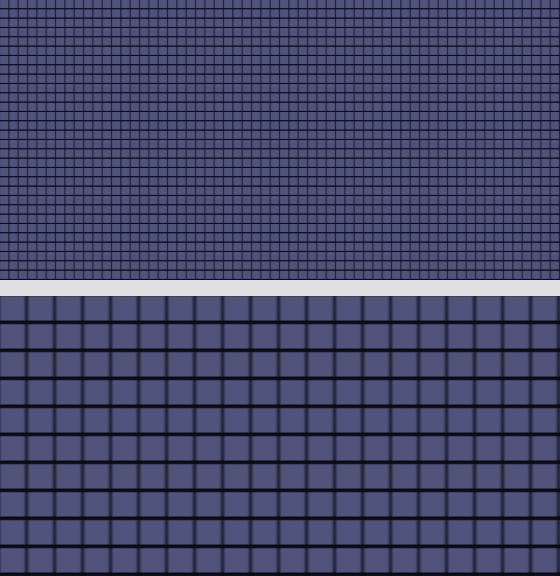
Top: the whole. Bottom: its middle third, enlarged.
This pattern is drawn by a WebGL 1 fragment shader. Its source:

```glsl
precision highp float;
// Slate-blue square tiles with black horizontal joints and softer vertical joints.
uniform vec2 u_resolution;

const vec2 TILES = vec2(60.0, 30.0);          // repeats across and down
const vec3 TILE_COLOR = vec3(0.312, 0.328, 0.490);
const vec3 JOINT_COLOR = vec3(0.040, 0.045, 0.065);

// Sizes in tile units: x is the vertical joint, y the horizontal one
const vec2 JOINT_CENTER = vec2(0.950, 0.060);
const vec2 JOINT_HALF_WIDTH = vec2(0.060, 0.065);
const vec2 JOINT_SOFTNESS = vec2(0.080, 0.040);
const vec2 JOINT_OPACITY = vec2(0.70, 1.00);

// Distance to the nearest joint on each axis, wrapping between tiles
vec2 jointDistance(vec2 tilePos) {
  return abs(fract(tilePos - JOINT_CENTER + 0.5) - 0.5);
}

// Joint strength on each axis, smoothed over at least one pixel
vec2 jointCoverage(vec2 tilePos, vec2 pixelSize) {
  vec2 blur = max(JOINT_SOFTNESS, 0.5 * pixelSize);
  vec2 edge = smoothstep(JOINT_HALF_WIDTH - blur, JOINT_HALF_WIDTH + blur,
                         jointDistance(tilePos));
  return JOINT_OPACITY * (1.0 - edge);
}

void main() {
  vec2 tilePos = gl_FragCoord.xy / u_resolution * TILES;
  vec2 coverage = jointCoverage(tilePos, TILES / u_resolution);

  // Layer both joint directions over the flat tile face
  float joint = 1.0 - (1.0 - coverage.x) * (1.0 - coverage.y);
  gl_FragColor = vec4(mix(TILE_COLOR, JOINT_COLOR, joint), 1.0);
}
```
